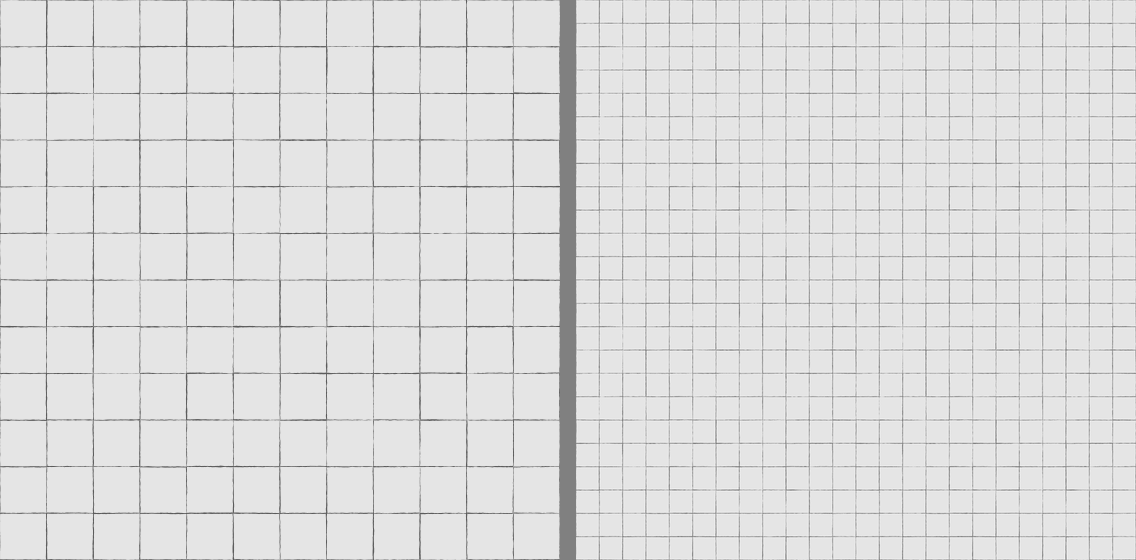
Left, the tile; right, the same tile 2 across and 2 down.
Give the GLSL for this texture, as a Shadertoy shader.

```glsl
// Pale square tiles, 12 by 12, parted by thin grey joints with worn, uneven edges.

const float TILES = 12.0;

float hash(vec2 p) {
    vec3 q = fract(vec3(p.xyx) * 0.1031);
    q += dot(q, q.yzx + 33.33);
    return fract((q.x + q.y) * q.z);
}

// Smooth 1D noise, one independent strand per seed
float noise(float x, float seed) {
    float i = floor(x), f = fract(x);
    f = f * f * (3.0 - 2.0 * f);
    return mix(hash(vec2(i, seed)), hash(vec2(i + 1.0, seed)), f);
}

// How far one tile edge recedes from the grid line: a taper plus small chips
float edgeInset(vec2 tile, float side, float t) {
    tile = mod(tile, TILES);
    float seed = tile.x + TILES * tile.y + 150.0 * side + 7.0;
    float taper = mix(hash(vec2(81.0, seed)), hash(vec2(93.0, seed)), t);
    float chips = 0.6 * noise(t * 11.0, seed) + 0.4 * noise(t * 29.0 + 40.0, seed) - 0.5;
    return max(0.001, 0.002 + 0.015 * taper + 0.013 * chips);
}

// Share of a pixel covered by the joint between two neighbouring tiles
float joint(float across, float along, float axis, float pixel) {
    float line = floor(across + 0.5);
    float row = floor(along), t = fract(along);
    float s = across - line;
    float before = edgeInset(vec2(line - 1.0, row), axis, t);
    float after = edgeInset(vec2(line, row), axis + 1.0, t);
    float overlap = min(s + 0.5 * pixel, after) - max(s - 0.5 * pixel, -before);
    return clamp(overlap / pixel, 0.0, 1.0);
}

void mainImage(out vec4 fragColor, in vec2 fragCoord) {
    vec2 p = fragCoord / iResolution.xy * TILES;
    vec2 pixel = TILES / iResolution.xy;

    // Vertical and horizontal joints
    float grout = max(joint(p.x, p.y, 0.0, pixel.x), joint(p.y, p.x, 2.0, pixel.y));

    vec3 tileColor = vec3(0.898);
    vec3 groutColor = vec3(0.36);
    fragColor = vec4(mix(tileColor, groutColor, grout), 1.0);
}
```
